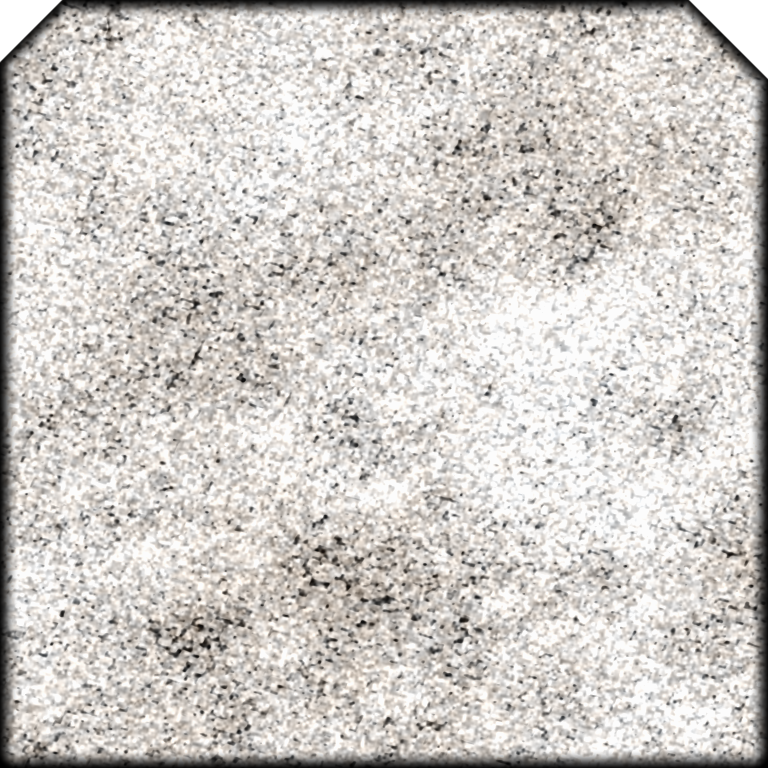
Reproduce this texture procedurally as a WebGL 1 fragment shader.

```glsl
precision highp float;
// Pale granite tile with two clipped upper corners and a dark, soft rim.
// Layers of value noise give slanted patches, fine grain and soft specks;
// broken contours of a slow noise give cracks, a distance field the rim.

#define SLANT 0.42
#define PATCH_SCALE 4.3
#define PATCH_CONTRAST 0.40
#define CLUSTER_CONTRAST 0.24
#define GRAIN_SCALE 185.0
#define GRAIN_CONTRAST 0.60
#define SPECK_DEPTH 0.46
#define CRACK_DEPTH 0.40
#define RIM_WIDTH 0.024
#define CUTS vec2(0.081, 0.103)
#define CORNER_RADIUS 0.022
#define BASE_TONE 0.842

uniform vec2 u_resolution;

float hash(vec2 p) {
  vec3 h = fract(p.xyx * 0.1031);
  h += dot(h, h.yzx + 33.33);
  return fract((h.x + h.y) * h.z);
}

float noise(vec2 p) {
  vec2 i = floor(p);
  vec2 f = fract(p);
  f = f * f * (3.0 - 2.0 * f);
  float low = mix(hash(i), hash(i + vec2(1.0, 0.0)), f.x);
  float high = mix(hash(i + vec2(0.0, 1.0)), hash(i + 1.0), f.x);
  return mix(low, high, f.y);
}

mat2 rotation(float a) {
  return mat2(cos(a), -sin(a), sin(a), cos(a));
}

float fbm(vec2 p) {
  float sum = 0.0;
  float weight = 0.5;
  for (int i = 0; i < 5; i++) {
    sum += weight * noise(p);
    p = rotation(0.5) * p * 2.03 + 17.3;
    weight *= 0.55;
  }
  return sum / 1.055;
}

// Distance inward from the rounded square.
float squareInset(vec2 uv) {
  vec2 q = abs(uv - 0.5) - 0.5 + CORNER_RADIUS;
  return CORNER_RADIUS - length(max(q, 0.0)) - min(max(q.x, q.y), 0.0);
}

// Distance inward from the two diagonal cuts.
float cutInset(vec2 uv) {
  vec2 inward = vec2(uv.x, 1.0 - uv.x) + 1.0 - uv.y - CUTS;
  return min(inward.x, inward.y) * 0.7071;
}

float cracks(vec2 p) {
  float jitter = 0.16 * (noise(p * 24.0) - 0.5) + 0.09 * (noise(p * 70.0) - 0.5);
  float contour = abs(noise(p * 3.1 + 57.7) + jitter - 0.5);
  float present = smoothstep(0.62, 0.78, noise(p * 5.2 + 8.2));
  float broken = smoothstep(0.25, 0.70, noise(p * 85.0 + 3.0));
  return (1.0 - smoothstep(0.004, 0.028, contour)) * present * broken;
}

vec3 stone(vec2 uv) {
  vec2 p = rotation(SLANT) * uv + 2.0;
  vec2 flat_p = rotation(0.12) * uv * vec2(0.88, 1.1) + 3.0;

  // Broad tan patches and clumps between patch and grain size
  float patches = fbm(p * vec2(0.75, 1.25) * PATCH_SCALE + 31.1) - 0.5;
  float cluster = fbm(p * vec2(0.8, 1.2) * 13.0 + 63.0) - 0.5;

  // Two layers of fine grain, crossed so that no lattice shows
  float coarse = noise(flat_p * GRAIN_SCALE) - 0.5;
  float fine = noise(rotation(0.9) * p * GRAIN_SCALE * 1.35 + 29.0) - 0.5;
  float grain = 0.55 * coarse + 0.55 * fine;

  // Small soft specks, denser in clumps and darker patches
  float seed = noise(rotation(-0.5) * flat_p * GRAIN_SCALE * 0.92 + 91.0);
  float density = -0.55 * cluster - 0.35 * patches;
  float speck = smoothstep(0.68, 1.14, seed + density - 0.35 * grain);

  float tone = BASE_TONE + PATCH_CONTRAST * patches + CLUSTER_CONTRAST * cluster;
  tone += GRAIN_CONTRAST * grain - SPECK_DEPTH * speck;
  tone -= CRACK_DEPTH * cracks(p);

  // Warm in the dark patches, cooler in specks and scattered grains
  float tint = noise(flat_p * GRAIN_SCALE * 0.6 + 13.0) - 0.5;
  float warmth = 0.020 - 0.045 * patches + 0.035 * tint - 0.015 * speck;
  return clamp(vec3(tone) + warmth * vec3(1.0, 0.0, -1.0), 0.05, 0.99);
}

void main() {
  vec2 uv = gl_FragCoord.xy / u_resolution;
  float pixel = 1.0 / min(u_resolution.x, u_resolution.y);
  float cut = cutInset(uv);

  // Dark rim, then white beyond the cut corners
  float inset = min(squareInset(uv), cut);
  vec3 color = stone(uv) * smoothstep(-0.004, RIM_WIDTH, inset);
  color = mix(vec3(1.0), color, smoothstep(-pixel, pixel, cut));
  gl_FragColor = vec4(color, 1.0);
}
```
